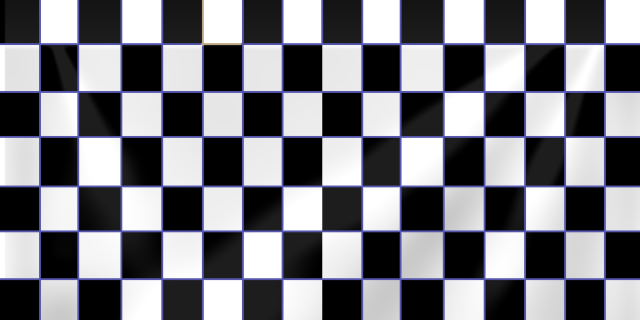
This pattern is drawn by a Shadertoy shader. Its source:

```glsl
// Checkered cloth: 16 by 7 slightly uneven squares ruled with thin blue seams.
// Signed distances to each edge multiply into a smooth checker, and one light
// field of fanned folds shades the pale squares and adds sheen to the dark ones.

#define COLUMN_EDGES 15
#define ROW_EDGES 6
#define PITCH vec2(0.1259, 0.1469)
#define FIRST_EDGE vec2(0.1276, 0.1380)
#define SEAM_HALF_WIDTH 0.0029
#define SEAM_BLUE vec3(0.33, 0.34, 0.68)
#define SEAM_TAN vec3(0.72, 0.64, 0.50)
#define SHADOW_WHITE 0.74
#define SHEEN 0.115
#define BARE_MARGIN 0.0156
#define BARE_COLUMN 7

float hash(vec2 p) {
    vec3 q = fract(p.xyx * 0.1031);
    q += dot(q, q.yzx + 33.33);
    return fract((q.x + q.y) * q.z);
}

float noise(vec2 p) {
    vec2 i = floor(p), f = fract(p);
    f = f * f * (3.0 - 2.0 * f);
    return mix(mix(hash(i), hash(i + vec2(1, 0)), f.x),
               mix(hash(i + vec2(0, 1)), hash(i + vec2(1, 1)), f.x), f.y);
}

float bump(float x, float center, float width) {
    float t = (x - center) / width;
    return exp(-t * t);
}

// Edge positions, with the small irregularities of the weave
float columnEdge(int k) {
    float wave = 0.0026 * sin(float(k - 2) * 0.7854);
    float dip = k % 8 == 1 ? 0.007 : 0.0;
    return FIRST_EDGE.x + PITCH.x * float(k) + wave - dip;
}

float rowEdge(int k) {
    float side = k % 2 == 1 ? 1.0 : -1.0;
    return FIRST_EDGE.y + PITCH.y * float(k) + side * 0.0042 * sin(float(k) * 0.6283);
}

// Light from 0 (deep fold) to 1 (fully lit); folds fan out of both top corners
float foldLight(vec2 p) {
    float leftFan = (p.x - 0.10) / (p.y + 0.05);
    float rightFan = (1.95 - p.x) / (p.y + 0.05);
    float lower = smoothstep(0.15, 0.75, p.y);
    float light = 0.66 + 0.22 * (noise(p * vec2(3.0, 5.0) + 4.0) - 0.5);
    light += 0.42 * bump(leftFan, 0.40, 0.13) * (1.0 - 0.7 * lower);
    light += 0.42 * bump(rightFan, 1.30, 0.27) * (1.0 - 0.3 * lower);
    light += 0.36 * bump(rightFan, 0.43, 0.10) * (1.0 - 0.5 * lower);
    light -= 0.60 * bump(rightFan, 0.76, 0.15) * lower;
    light -= 0.45 * bump(rightFan, 0.18, 0.13) * lower;
    light -= 0.55 * bump(p.x, 0.19, 0.10) * smoothstep(0.78, 1.0, p.y);
    light -= 0.30 * bump(p.x, 0.08, 0.06) * smoothstep(0.2, 0.5, p.y);
    light -= 0.25 * bump(p.x, 1.97, 0.05) * smoothstep(0.15, 0.3, p.y);
    light += 0.25 * noise(vec2(p.x * 4.0 + p.y * 5.0, p.y * 4.0)) * lower;
    return clamp(mix(1.0, light, smoothstep(0.135, 0.16, p.y)), 0.0, 1.0);
}

void mainImage(out vec4 fragColor, in vec2 fragCoord) {
    // Height units, measured down from the top left
    float pixel = 1.0 / iResolution.y;
    vec2 p = fragCoord * pixel;
    p.y = 1.0 - p.y;

    // Smooth checker and nearest seam
    float checker = 1.0;
    float seamDistance = 1.0;
    for (int k = 0; k < COLUMN_EDGES; k++) {
        float d = p.x - columnEdge(k);
        checker *= clamp(d / pixel * 2.0, -1.0, 1.0);
        if (k != BARE_COLUMN || p.y < FIRST_EDGE.y) seamDistance = min(seamDistance, abs(d));
    }
    for (int k = 0; k < ROW_EDGES; k++) {
        float d = p.y - rowEdge(k);
        checker *= clamp(d / pixel * 2.0, -1.0, 1.0);
        seamDistance = min(seamDistance, abs(d));
    }

    // Cloth shading, absent on the bare strip at the left
    float light = foldLight(p);
    float shaded = smoothstep(BARE_MARGIN - pixel, BARE_MARGIN + pixel, p.x);
    float pale = mix(1.0, mix(SHADOW_WHITE, 1.0, light), shaded);
    float dark = SHEEN * smoothstep(0.82, 1.0, light) * shaded;
    dark *= mix(1.0, 0.65 + 2.5 * p.y, step(p.y, FIRST_EDGE.y));
    vec3 color = vec3(mix(dark, pale, 0.5 + 0.5 * checker));

    // Blue seams, with one tan square in the top row
    float tanSquare = step(columnEdge(4) - 0.005, p.x) * step(p.x, columnEdge(5) - 0.005)
                    * step(p.y, FIRST_EDGE.y + 0.005);
    float seam = 1.0 - smoothstep(SEAM_HALF_WIDTH - 0.6 * pixel,
                                  SEAM_HALF_WIDTH + 0.6 * pixel, seamDistance);
    color = mix(color, mix(SEAM_BLUE, SEAM_TAN, tanSquare), seam);
    fragColor = vec4(color, 1.0);
}
```
